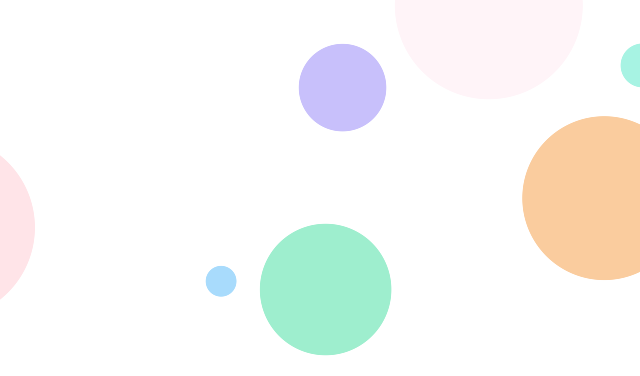
This background is drawn by a Shadertoy shader. Its source:

```glsl
// Flat pastel discs scattered over a white background.
#define PAPER  vec3(1.0)
#define BLUSH  vec3(1.0, 0.957, 0.973)
#define ROSE   vec3(1.0, 0.894, 0.910)
#define LILAC  vec3(0.784, 0.753, 0.984)
#define AQUA   vec3(0.655, 0.953, 0.890)
#define APRICOT vec3(0.980, 0.800, 0.620)
#define MINT   vec3(0.620, 0.933, 0.808)
#define SKY    vec3(0.659, 0.859, 0.988)

// A disc: centre and radius in canvas heights, and its fill.
struct Disc {
    vec2 center;
    float radius;
    vec3 color;
};

// Coverage of a disc at p, smoothed over one pixel.
float discCoverage(vec2 p, Disc disc, float pixel) {
    float dist = length(p - disc.center) - disc.radius;
    return 1.0 - smoothstep(-0.5 * pixel, 0.5 * pixel, dist);
}

void mainImage(out vec4 fragColor, in vec2 fragCoord) {
    float pixel = 1.0 / iResolution.y;
    vec2 p = fragCoord * pixel;

    Disc discs[7] = Disc[7](
        Disc(vec2(1.300, 0.986), 0.250, BLUSH),
        Disc(vec2(-0.152, 0.395), 0.245, ROSE),
        Disc(vec2(0.911, 0.767), 0.1165, LILAC),
        Disc(vec2(1.709, 0.826), 0.0585, AQUA),
        Disc(vec2(1.607, 0.473), 0.218, APRICOT),
        Disc(vec2(0.866, 0.230), 0.175, MINT),
        Disc(vec2(0.588, 0.252), 0.041, SKY)
    );

    // Paint the discs from back to front.
    vec3 color = PAPER;
    for (int i = 0; i < discs.length(); i++) {
        color = mix(color, discs[i].color, discCoverage(p, discs[i], pixel));
    }
    fragColor = vec4(color, 1.0);
}
```
